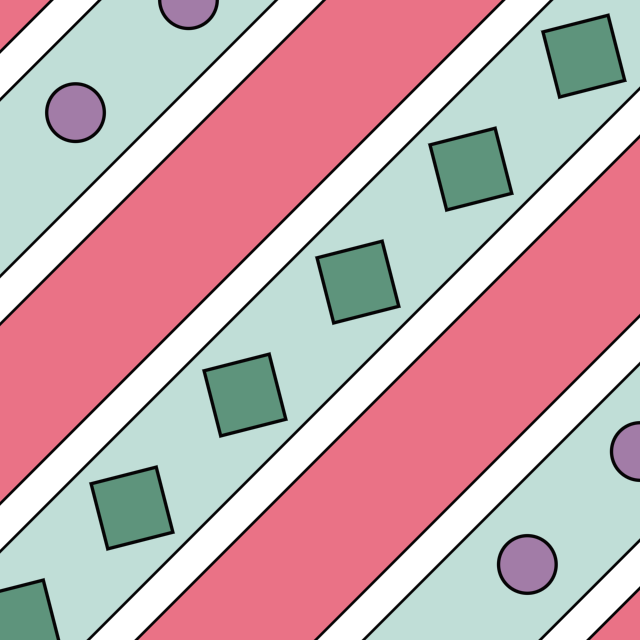
Reproduce this pattern procedurally as a three.js fragment shader.

```glsl
// Diagonal pink, white and mint stripes with alternating rows of tilted squares and dots.
varying vec2 vUv;

const float BAND_PERIOD = 0.706; // measured along x - y
const float MOTIF_STEP = 0.353;  // measured along x + y

// Coverage of the region where the signed distance is negative.
float fill(float dist, float blur) {
  return 1.0 - smoothstep(-blur, blur, dist);
}

float squareDistance(vec2 p, float halfSide, float angle) {
  float c = cos(angle), s = sin(angle);
  vec2 q = abs(mat2(c, -s, s, c) * p);
  return max(q.x, q.y) - halfSide;
}

void main() {
  float blur = 0.75 * fwidth(vUv.x);
  vec3 ink = vec3(0.02, 0.015, 0.02);
  vec3 mint = vec3(0.752, 0.871, 0.845);
  vec3 pink = vec3(0.918, 0.447, 0.525);
  vec3 green = vec3(0.37, 0.58, 0.485);
  vec3 purple = vec3(0.635, 0.486, 0.655);

  // Diagonal bands, each centred on a mint stripe
  float across = vUv.x - vUv.y;
  float band = floor(across / BAND_PERIOD + 0.5);
  across -= band * BAND_PERIOD;
  float isDotBand = mod(band, 2.0);

  // Stripes: mint core, white borders, pink between
  float mintEdge = (abs(across) - 0.138) * 0.7071;
  float whiteEdge = (abs(across) - 0.2128) * 0.7071;
  vec3 color = mix(pink, vec3(1.0), fill(whiteEdge, blur));
  color = mix(color, mint, fill(mintEdge, blur));
  float stripeLine = min(abs(mintEdge), abs(whiteEdge)) - 0.0021;
  color = mix(color, ink, fill(stripeLine, blur));

  // Motif cells along the band, staggered by half a step in dot bands
  float along = vUv.x + vUv.y - 1.1185 + 0.5 * MOTIF_STEP * isDotBand;
  along -= MOTIF_STEP * floor(along / MOTIF_STEP + 0.5);
  vec2 p = 0.5 * vec2(along + across, along - across);

  // Outlined square or dot
  float square = squareDistance(p, 0.0525, 0.25);
  float dot_ = length(p) - 0.045;
  float motif = mix(square, dot_, isDotBand);
  color = mix(color, mix(green, purple, isDotBand), fill(motif, blur));
  color = mix(color, ink, fill(abs(motif) - 0.0026, blur));

  gl_FragColor = vec4(color, 1.0);
}
```
